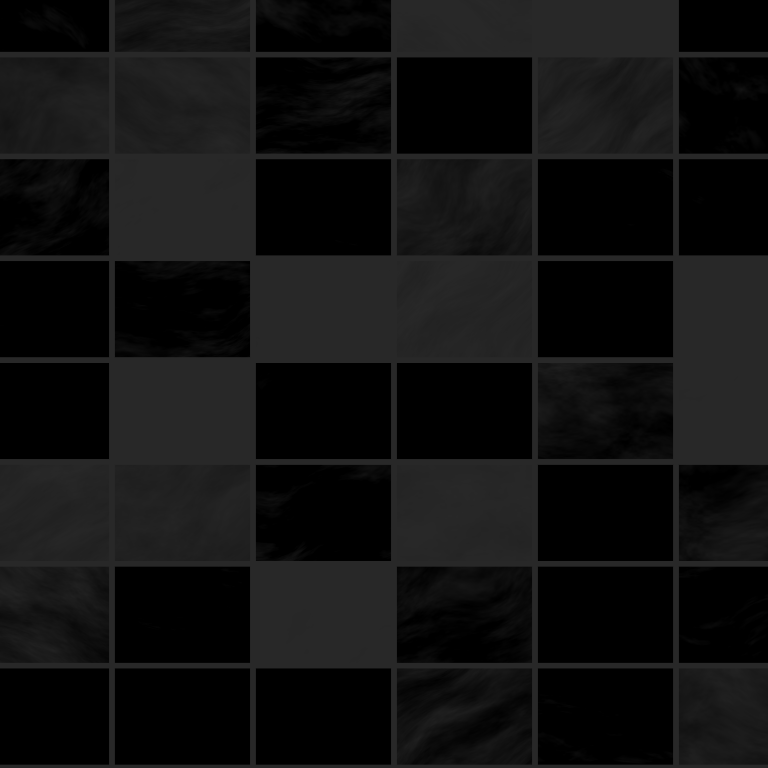
Give the GLSL for this pattern, as a Shadertoy shader.

```glsl
#define TILE vec2(0.1836, 0.1326)     // tile pitch
#define ORIGIN vec2(-0.0378, 0.0007)  // crossing of the first grid lines
#define LINE 0.0074                   // grid line width
#define GREY vec3(0.156)              // grid and palest tiles
#define COLUMNS 6
#define SHADES 47                     // prime, so cubing shuffles the shades
#define GRAIN 11.0                    // coarsest streaks per canvas
#define OCTAVES 5

float hash(vec2 p) {
    vec3 q = fract(p.xyx * 0.1031);
    q += dot(q, q.yzx + 33.33);
    return fract((q.x + q.y) * q.z);
}

float valueNoise(vec2 p) {
    vec2 i = floor(p), f = fract(p);
    f = f * f * (3.0 - 2.0 * f);
    return mix(mix(hash(i), hash(i + vec2(1, 0)), f.x),
               mix(hash(i + vec2(0, 1)), hash(i + vec2(1, 1)), f.x), f.y);
}

float fbm(vec2 p) {
    float sum = 0.0, total = 0.0, amp = 1.0;
    for (int i = 0; i < OCTAVES; i++) {
        sum += amp * valueNoise(p);
        total += amp;
        amp *= 0.65;
        p = p * 2.03 + 19.7;
    }
    return sum / total;
}

mat2 rotation(float a) {
    float c = cos(a), s = sin(a);
    return mat2(c, s, -s, c);
}

// Evenly spread shades in shuffled order, 0 to 1
float tileShade(vec2 cell) {
    int i = abs(int(cell.x) + COLUMNS * int(cell.y)) % SHADES;
    return float(i * i % SHADES * i % SHADES) / float(SHADES - 1);
}

// Brushed fibres with their own direction and stretch on each tile
float streaks(vec2 uv, vec2 cell) {
    float angle = mix(-0.9, 0.7, hash(cell + 51.0));
    float stretch = mix(1.6, 4.0, hash(cell + 87.0));
    vec2 bend = vec2(valueNoise(uv * 14.0 + cell * 7.0),
                     valueNoise(uv * 14.0 + cell * 7.0 + 40.0)) - 0.5;
    vec2 p = rotation(angle) * (uv + 0.035 * bend);
    return fbm(p * GRAIN * vec2(1.0, stretch) + cell * 13.0 + 100.0);
}

void mainImage(out vec4 fragColor, in vec2 fragCoord) {
    float pixel = 1.0 / iResolution.y;
    vec2 uv = fragCoord * pixel;
    vec2 grid = (uv - ORIGIN) / TILE;
    vec2 cell = floor(grid), f = fract(grid);

    // Tile mask
    vec2 edge = min(f, 1.0 - f) * TILE - 0.5 * LINE;
    float inside = smoothstep(-0.5 * pixel, 0.5 * pixel, min(edge.x, edge.y));

    // Worn coat: sparse flecks on dark tiles, faint grain on pale ones
    float level = mix(-0.6, 1.05, smoothstep(0.1, 0.95, tileShade(cell)));
    float contrast = mix(1.8, 0.2, clamp(level, 0.0, 1.0));
    float coat = clamp(level + contrast * (streaks(uv, cell) - 0.5), 0.0, 1.0);

    fragColor = vec4(GREY * mix(1.0, coat, inside), 1.0);
}
```
